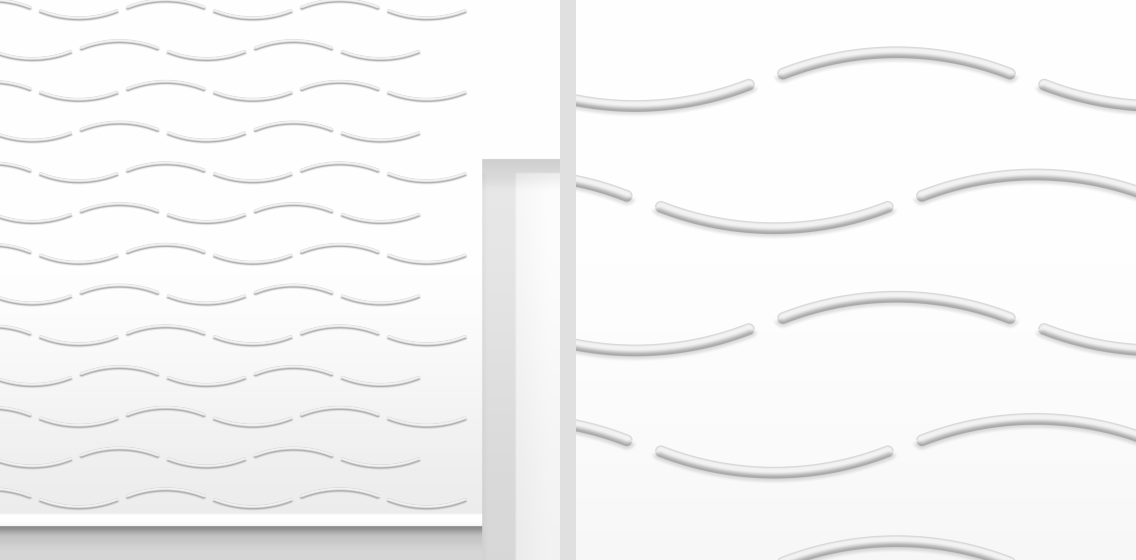
Left, the full canvas; right, a detail of the centre.
This pattern is drawn by a WebGL 2 fragment shader. Its source:

```glsl
#version 300 es
precision highp float;
// A white wall with thirteen rows of embossed, broken waves above a skirting
// ledge, and a pale box at the right. Each wave is a run of alternating
// circular arcs, found by cell rounding and shaded as a rounded bead.

#define ROW_STEP 0.07275
#define TOP_ROW_Y 0.9833
#define LAST_ROW 12.0
#define ARC_STEP 0.1554
#define FIRST_TROUGH_X 0.1406
#define ROW_SHIFT 0.0827
#define HALF_CHORD 0.0675
#define SAGITTA 0.0127
#define PEAK 0.016
#define BEAD_RADIUS 0.0035
#define WALL_RIGHT 0.861
#define BOX_TOP 0.716

uniform vec2 u_resolution;
out vec4 fragColor;

// Antialiased step from 0 to 1 at the given edge.
float softStep(float edge, float x, float aa) {
    return smoothstep(edge - aa, edge + aa, x);
}

// x: distance to the nearest arc's centre line, y: height above that line.
vec2 waveArc(vec2 p) {
    float row = clamp(round((TOP_ROW_Y - p.y) / ROW_STEP), 0.0, LAST_ROW);
    float startX = FIRST_TROUGH_X - ROW_SHIFT * mod(row, 2.0);
    float column = round((p.x - startX) / ARC_STEP);
    float centreX = startX + column * ARC_STEP;
    if (centreX > 0.79) return vec2(1.0);

    float bend = mod(column, 2.0) < 0.5 ? -1.0 : 1.0; // trough or crest
    float radius = (HALF_CHORD * HALF_CHORD + SAGITTA * SAGITTA) / (2.0 * SAGITTA);
    float span = asin(HALF_CHORD / radius);
    float rowY = TOP_ROW_Y - row * ROW_STEP;
    vec2 q = vec2(p.x - centreX, bend * (p.y - rowY) - PEAK + radius);
    float angle = clamp(atan(q.x, q.y), -span, span);
    vec2 offset = q - radius * vec2(sin(angle), cos(angle));
    return vec2(length(offset), bend * offset.y);
}

// Wall gradient with the raised beads on it.
float wallShade(vec2 p, float aa) {
    float shade = mix(0.925, 0.996, smoothstep(0.04, 0.56, p.y));
    vec2 arc = waveArc(p);

    // Faint contact shadow just below each bead.
    float below = smoothstep(0.0, -BEAD_RADIUS, arc.y);
    shade -= 0.13 * below * (1.0 - smoothstep(BEAD_RADIUS, 2.0 * BEAD_RADIUS, arc.x));

    // Light falls from above: bright body, dark underside, thin grey rim.
    float height = arc.y / BEAD_RADIUS;
    float bead = mix(0.66, 0.95, smoothstep(-0.9, 0.25, height));
    bead -= 0.12 * smoothstep(0.55, 1.0, arc.x / BEAD_RADIUS) * step(0.0, height);
    return mix(shade, bead, 1.0 - softStep(BEAD_RADIUS, arc.x, aa));
}

// White ledge and the shadowed skirting underneath.
float ledgeShade(float shade, float y, float aa) {
    float ledge = mix(0.97, 0.998, smoothstep(0.061, 0.07, y));
    shade = mix(ledge, shade, softStep(0.082, y, 2.0 * aa));
    float skirting = mix(0.84, 0.77, smoothstep(0.01, 0.045, y));
    skirting = mix(skirting, 0.54, smoothstep(0.04, 0.061, y));
    return mix(skirting, shade, softStep(0.0605, y, aa));
}

// Box front: grey side strip, bright panel and a shaded top edge.
float boxShade(vec2 p, float aa) {
    float side = mix(0.845, 0.905, smoothstep(0.0, 0.68, p.y));
    side -= 0.025 * (1.0 - smoothstep(WALL_RIGHT, WALL_RIGHT + 0.012, p.x));
    float panel = mix(0.925, 0.965, smoothstep(0.0, 0.65, p.y));
    panel += 0.025 * smoothstep(0.92, 0.99, p.x);
    float shade = mix(side, panel, softStep(0.921, p.x, 2.0 * aa));
    shade -= 0.06 * smoothstep(0.655, 0.69, p.y);
    float topEdge = mix(0.84, 0.81, smoothstep(0.69, BOX_TOP, p.y));
    return mix(shade, topEdge, softStep(0.691, p.y, 2.0 * aa));
}

void main() {
    float scale = min(u_resolution.x, u_resolution.y);
    vec2 p = gl_FragCoord.xy / scale;
    float aa = 0.75 / scale;

    float wall = ledgeShade(wallShade(p, aa), p.y, aa);
    float right = mix(boxShade(p, aa), 0.996, softStep(BOX_TOP, p.y, aa));
    float shade = mix(wall, right, softStep(WALL_RIGHT, p.x, aa));
    fragColor = vec4(vec3(shade), 1.0);
}
```
